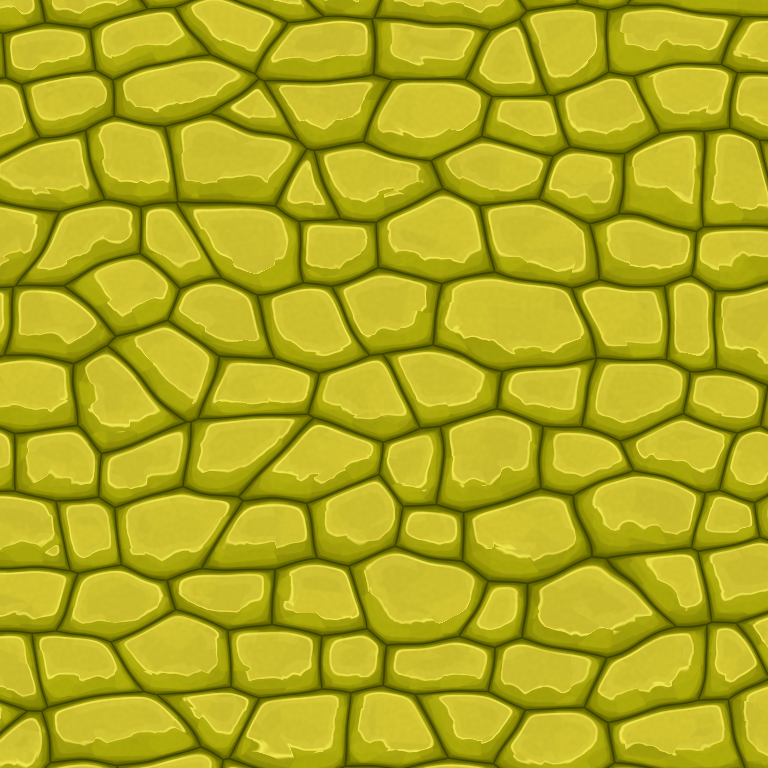
This texture is drawn by a three.js fragment shader. Its source:

```glsl
varying vec2 vUv;

#define DENSITY vec2(8.6, 11.2)
#define FLATNESS vec2(1.0, 1.5)
#define ROUNDNESS 185.0
#define GROOVE 0.0045
#define BEVEL 0.026
#define SOFT 0.0010
#define DEEP_COLOR vec3(0.21, 0.23, 0.00)
#define GROOVE_COLOR vec3(0.39, 0.40, 0.00)
#define SHADE_COLOR vec3(0.52, 0.52, 0.00)
#define SIDE_COLOR vec3(0.65, 0.64, 0.04)
#define FACE_COLOR vec3(0.80, 0.75, 0.18)
#define RIM_COLOR vec3(0.94, 0.90, 0.31)

vec3 hash3(vec2 p) {
  vec3 q = vec3(dot(p, vec2(127.1, 311.7)), dot(p, vec2(269.5, 183.3)), dot(p, vec2(419.2, 371.9)));
  return fract(sin(q) * 43758.5);
}

float corner(vec2 cell, vec2 offset) {
  return dot(hash3(cell).xy * 2.0 - 1.0, offset);
}

float gradientNoise(vec2 p) {
  vec2 i = floor(p), f = fract(p);
  vec2 u = f * f * f * (f * (f * 6.0 - 15.0) + 10.0);
  vec2 e = vec2(1.0, 0.0);
  return mix(mix(corner(i, f), corner(i + e.xy, f - e.xy), u.x),
             mix(corner(i + e.yx, f - e.yx), corner(i + e.xx, f - e.xx), u.x), u.y);
}

// Random tone from 0 to 1 of straight-edged chisel planes
float shardTone(vec2 p) {
  vec2 base = floor(p);
  float total = 0.0, tone = 0.0;
  for (int y = -1; y <= 1; y++) {
    for (int x = -1; x <= 1; x++) {
      vec3 h = hash3(base + vec2(x, y) + 40.0);
      vec2 d = p - base - vec2(x, y) - h.xy;
      float weight = exp(-40.0 * dot(d, d));
      total += weight;
      tone += weight * h.z;
    }
  }
  return tone / max(total, 1e-20);
}

// Staggered stone centre in xy, size weight in z
vec3 stoneSite(vec2 cell) {
  vec3 h = hash3(cell);
  vec2 jitter = (h.xy - 0.5) * vec2(0.65, 0.48);
  return vec3(cell + 0.5 + jitter + vec2(0.5 * mod(cell.y, 2.0), 0.0), 0.45 * h.z);
}

// Weighted squared distance, stretched so that courses lie flat
float power(vec2 p, vec3 site) {
  vec2 d = p - site.xy;
  return dot(d * d, FLATNESS) - site.z;
}

void main() {
  // Wavy courses with slightly bent joints
  vec2 bend = vec2(gradientNoise(vUv * 3.0 + 7.0), gradientNoise(vUv * 3.0 + 31.0)) * 0.06;
  bend += vec2(gradientNoise(vUv * 13.0), gradientNoise(vUv * 13.0 + 53.0)) * 0.012;
  vec2 p = (vUv + bend) * DENSITY;
  vec2 base = floor(p);

  // Weighted nearest stone
  vec3 own = vec3(0.0);
  float nearest = 1e3;
  for (int y = -2; y <= 2; y++) {
    for (int x = -2; x <= 2; x++) {
      vec3 site = stoneSite(base + vec2(x, y));
      float reach = power(p, site);
      if (reach < nearest) {
        nearest = reach;
        own = site;
      }
    }
  }

  // Distances to the joint line, the rounded stone outline and the chipped face
  float shard = shardTone(vUv * vec2(24.0, 30.0) + own.xy * 3.0);
  float chip = abs(gradientNoise(vUv * 19.0)) + 0.3 * abs(gradientNoise(vUv * 43.0 + 9.0));
  float bevel = BEVEL * (0.65 + own.z) * (0.4 + 1.1 * chip + 0.5 * shard);
  vec2 up = normalize(vec2(1.1 * fract(own.x * 7.3) - 0.55, 1.0));
  float joint = 1.0, edgeSum = 0.0, faceSum = 0.0;
  for (int y = -2; y <= 2; y++) {
    for (int x = -2; x <= 2; x++) {
      vec3 site = stoneSite(base + vec2(x, y));
      vec2 toSite = (site.xy - own.xy) * FLATNESS * DENSITY;
      float span = length(toSite);
      if (span < 0.01) continue;
      float gap = 0.5 * (power(p, site) - nearest) / span;
      float drop = 0.5 - 0.5 * dot(toSite, up) / span;
      float inset = GROOVE + 0.0015 + bevel * drop * drop;
      joint = min(joint, gap);
      edgeSum += exp(-gap * ROUNDNESS);
      faceSum += exp(-(gap - inset) * ROUNDNESS * 1.4);
    }
  }
  float edge = -log(edgeSum) / ROUNDNESS;
  float face = -log(faceSum) / (ROUNDNESS * 1.4);

  // Side planes, darker towards the joint and broken into ledges
  float plane = gradientNoise(vUv * vec2(18.0, 28.0) + 17.0) + 0.5 * (shard - 0.5);
  float ledge = smoothstep(-SOFT, SOFT, face + 0.004 + 0.012 * plane);
  float tier = smoothstep(-SOFT, SOFT, edge - 0.008 + 0.008 * plane);
  vec3 side = mix(SHADE_COLOR, SIDE_COLOR, 0.35 + 0.4 * tier + 0.25 * smoothstep(0.004, 0.010, edge));
  side = mix(side, mix(SIDE_COLOR, FACE_COLOR, 0.25), 0.5 * ledge);
  side *= 1.0 + 0.10 * (shard - 0.5);

  // Joint with a thin dark core and lighter mortar in wide corners
  vec3 mortar = mix(GROOVE_COLOR, SHADE_COLOR, smoothstep(0.002, 0.007, joint));
  vec3 color = mix(mortar, side, smoothstep(0.0018, GROOVE + 0.0005, edge));
  color = mix(color, DEEP_COLOR, 0.8 * (1.0 - smoothstep(0.0002, 0.0021, joint)));

  // Flat face with chiselled planes, grain and a bright worn rim
  float tone = shardTone(vUv * vec2(15.0, 19.0) + 7.0 * own.xy);
  float upper = 1.0 - smoothstep(0.009, 0.013, face + 0.008 * (tone - 0.5));
  vec3 top = FACE_COLOR * (1.0 + 0.05 * (tone - 0.5));
  top = mix(top, RIM_COLOR, 0.16 * upper * step(0.3, shard));
  float rim = 1.0 - smoothstep(0.0014, 0.0036, face);
  float wear = clamp(0.8 + 0.8 * gradientNoise(vUv * 19.0 + 5.0), 0.4, 1.0);
  top = mix(top, RIM_COLOR, rim * wear);
  color = mix(color, top, smoothstep(-SOFT, SOFT, face));
  color *= 1.0 + 0.03 * gradientNoise(vUv * 140.0);

  gl_FragColor = vec4(color, 1.0);
}
```
